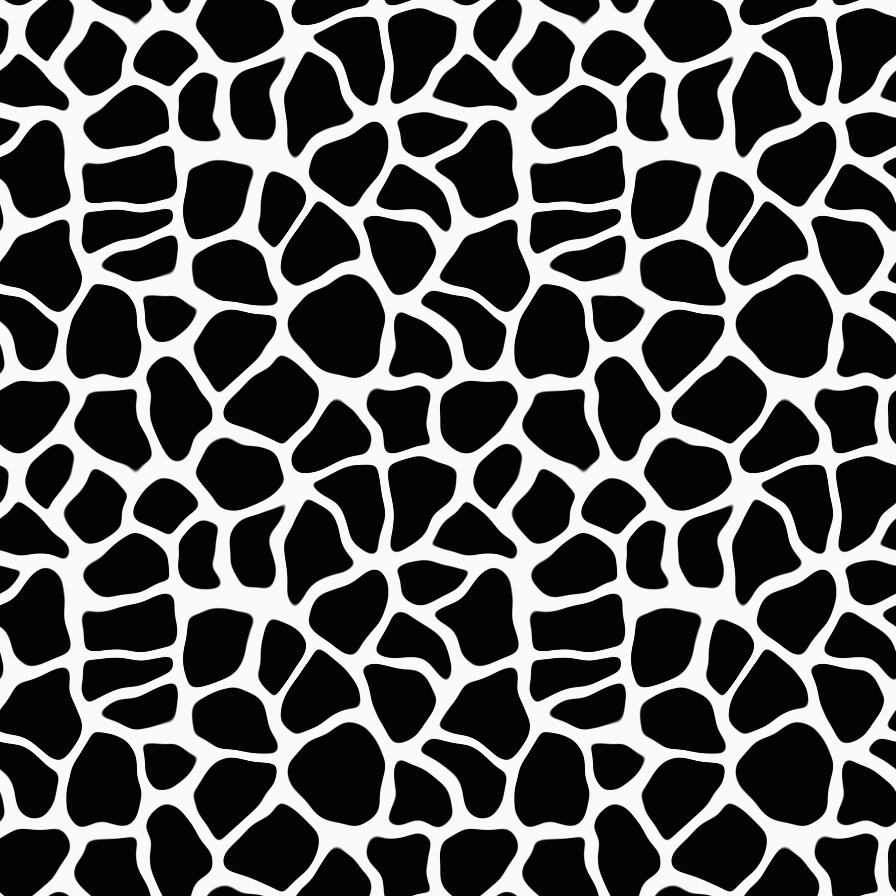
This pattern is drawn by a Shadertoy shader. Its source:

```glsl
// Giraffe-like mosaic: rounded black patches parted by white bands.
// A wrapping Voronoi diagram is bent by wrapping gradient noise; a smooth
// minimum of the distances to all cell borders rounds the patch corners.

const float REPEATS = 2.0;         // blocks per canvas side
const float CELLS = 6.0;           // patches per block side
const float JITTER = 0.84;         // irregularity of the patch centres
const float HALF_BAND = 0.078;     // half band width, in cells
const float CORNER_SHARPNESS = 16.0;
const vec3 PATCH_COLOR = vec3(0.01);
const vec3 BAND_COLOR = vec3(0.98);

// Two random values in 0..1 for a lattice point that wraps after `period`.
vec2 wrappedHash(vec2 cell, float period, uint seed) {
    uvec2 v = uvec2(floor(mod(cell + 0.5, period))) + uvec2(seed, seed * 7u);
    v = v * 1664525u + 1013904223u;
    v.x += v.y * 1664525u;
    v.y += v.x * 1664525u;
    v ^= v >> 16u;
    v.x += v.y * 1664525u;
    v.y += v.x * 1664525u;
    v ^= v >> 16u;
    return vec2(v & 65535u) / 65536.0;
}

// Contribution of one lattice corner to the gradient noise.
float cornerSlope(vec2 cell, vec2 offset, float period, uint seed) {
    float angle = 6.28319 * wrappedHash(cell, period, seed).x;
    return dot(vec2(cos(angle), sin(angle)), offset);
}

float gradientNoise(vec2 p, float period, uint seed) {
    vec2 i = floor(p), f = p - i;
    vec2 w = f * f * f * (f * (f * 6.0 - 15.0) + 10.0);
    vec2 e = vec2(1.0, 0.0);
    float low = mix(cornerSlope(i, f, period, seed),
                    cornerSlope(i + e.xy, f - e.xy, period, seed), w.x);
    float high = mix(cornerSlope(i + e.yx, f - e.yx, period, seed),
                     cornerSlope(i + e.xx, f - e.xx, period, seed), w.x);
    return mix(low, high, w.y);
}

vec2 noiseVector(vec2 p, float period, uint seed) {
    return vec2(gradientNoise(p, period, seed),
                gradientNoise(p, period, seed + 31u));
}

// Centre of the patch that belongs to a lattice cell.
vec2 patchCentre(vec2 cell, float period, float jitter) {
    return cell + 0.5 + jitter * (wrappedHash(cell, period, 5u) - 0.5);
}

// Rounded distance from p to the border of its Voronoi cell.
float borderDistance(vec2 p, float period, float jitter, float sharpness) {
    // Nearest centre
    vec2 home = floor(p), nearestCell = home, toNearest = vec2(9.0);
    for (int y = -1; y <= 1; y++)
    for (int x = -1; x <= 1; x++) {
        vec2 cell = home + vec2(x, y);
        vec2 toCentre = patchCentre(cell, period, jitter) - p;
        if (dot(toCentre, toCentre) < dot(toNearest, toNearest)) {
            toNearest = toCentre;
            nearestCell = cell;
        }
    }
    // Smooth minimum over the bisectors with all neighbours
    float sum = 0.0;
    for (int y = -2; y <= 2; y++)
    for (int x = -2; x <= 2; x++) {
        if (x == 0 && y == 0) continue;
        vec2 cell = nearestCell + vec2(x, y);
        vec2 toCentre = patchCentre(cell, period, jitter) - p;
        vec2 normal = normalize(toCentre - toNearest);
        float d = dot(0.5 * (toCentre + toNearest), normal);
        sum += exp(-sharpness * d);
    }
    return -log(sum) / sharpness;
}

void mainImage(out vec4 fragColor, in vec2 fragCoord) {
    float scale = REPEATS * CELLS;
    vec2 p = fragCoord / iResolution.xy * scale;

    // Bend the borders, broadly and then finely
    vec2 bent = p + 0.32 * noiseVector(p, CELLS, 11u)
                  + 0.12 * noiseVector(p * 2.0, CELLS * 2.0, 83u);

    float d = borderDistance(bent, CELLS, JITTER, CORNER_SHARPNESS);
    float soft = 0.7 * scale / iResolution.y;
    float inside = smoothstep(HALF_BAND - soft, HALF_BAND + soft, d);
    fragColor = vec4(mix(BAND_COLOR, PATCH_COLOR, inside), 1.0);
}
```
